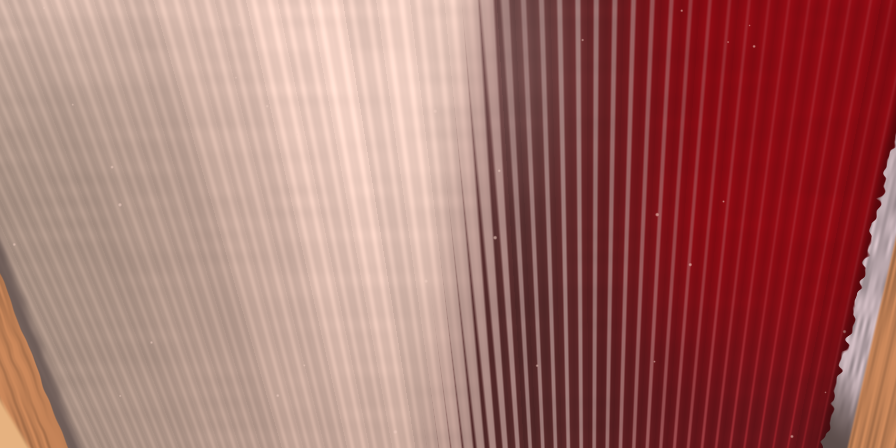
A WebGL 2 fragment shader for this texture:

```glsl
#version 300 es
precision highp float;
uniform vec2 u_resolution;
out vec4 fragColor;

const vec2 VANISH = vec2(1.315, -2.39);
const float RIBS = 79.0;
const float STRETCH = 0.27;

const vec3 PEARL = vec3(0.94, 0.81, 0.76);
const vec3 BEIGE = vec3(0.74, 0.62, 0.57);
const vec3 TAUPE = vec3(0.64, 0.55, 0.50);
const vec3 UMBER = vec3(0.33, 0.16, 0.16);
const vec3 CRIMSON = vec3(0.53, 0.04, 0.07);
const vec3 MAROON = vec3(0.39, 0.08, 0.10);
const vec3 STEEL = vec3(0.62, 0.48, 0.47);
const vec3 ROSE = vec3(0.60, 0.13, 0.16);
const vec3 WOOD = vec3(0.72, 0.48, 0.32);
const vec3 CREAM = vec3(0.90, 0.70, 0.50);
const vec3 PAINT = vec3(0.78, 0.70, 0.72);
const vec3 SHADOW = vec3(0.36, 0.30, 0.29);

float hash(vec2 p) {
    p = fract(p * vec2(0.1031, 0.1137));
    p += dot(p, p.yx + 33.33);
    return fract((p.x + p.y) * p.x * 7.31 + p.y * 3.7);
}

float noise(vec2 p) {
    vec2 i = floor(p), f = fract(p);
    f = f * f * (3.0 - 2.0 * f);
    return mix(mix(hash(i), hash(i + vec2(1, 0)), f.x),
               mix(hash(i + vec2(0, 1)), hash(i + vec2(1, 1)), f.x), f.y);
}

float glow(vec2 p, vec2 centre, vec2 radius) {
    vec2 d = (p - centre) / radius;
    return exp(-dot(d, d));
}

// Rib coordinate: lines converge below, spacing widens to the right
float ribPhase(vec2 p) {
    float x = VANISH.x + (p.x - VANISH.x) * (0.5 - VANISH.y) / (p.y - VANISH.y);
    float t = 0.5 * x;
    return RIBS * t / (1.0 + STRETCH * t);
}

vec3 litSheet(vec2 p) {
    vec3 c = mix(TAUPE, BEIGE, smoothstep(0.0, 0.9, p.x));
    float shine = glow(p, vec2(0.85, 0.95), vec2(0.38, 0.5))
                + 0.7 * glow(p, vec2(0.1, 1.15), vec2(0.55, 0.35))
                + 0.4 * glow(p, vec2(0.85, 0.35), vec2(0.25, 0.4));
    return mix(c, PEARL, min(shine, 1.0));
}

vec3 darkSheet(vec2 p) {
    vec3 red = mix(MAROON, CRIMSON, smoothstep(0.0, 0.55, p.y + 0.3 * (p.x - 1.5)));
    vec3 c = mix(UMBER, red, smoothstep(1.15, 1.6, p.x));
    return mix(c, STEEL, 0.5 * glow(p, vec2(1.1, 0.9), vec2(0.17, 0.35)));
}

// Light bands narrow into thin lines as the backdrop darkens
vec3 ribbedSheet(vec2 p) {
    float phase = ribPhase(p), id = floor(phase);
    float d = abs(fract(phase) - 0.5) * 2.0;
    float turn = smoothstep(mix(0.88, 1.0, p.y), mix(1.2, 1.17, p.y), p.x);
    float thin = smoothstep(1.3, 1.8, p.x);
    float halfWidth = mix(mix(1.4, 0.28, turn), 0.12, thin);
    float soft = max(mix(0.4, 0.16, turn), 1.5 * fwidth(phase));
    float band = 1.0 - smoothstep(halfWidth - soft, halfWidth + soft, d);
    float wear = hash(vec2(id, 7.0)) - 0.5;

    vec3 lit = litSheet(p);
    lit *= 1.0 + 0.045 * cos(6.2832 * phase) * -1.0 + 0.015 * cos(12.5664 * phase) + 0.03 * wear;
    vec3 line = mix(STEEL, ROSE, smoothstep(1.25, 1.75, p.x));
    vec3 dark = darkSheet(p) * (1.0 + 0.08 * wear - 0.06 * cos(6.2832 * phase));
    vec3 bright = mix(lit, line, turn) * (1.0 + 0.05 * wear);
    return mix(dark, bright, band * mix(1.0, 0.75 + 0.3 * wear, thin));
}

// Sparse dust, one possible speck per cell
float dust(vec2 p, float cells, float aa) {
    vec2 g = p * cells, id = floor(g);
    vec2 at = 0.2 + 0.6 * vec2(hash(id + 3.0), hash(id + 19.0));
    float r = 0.0025 * hash(id + 41.0) + 0.001;
    float dist = length(fract(g) - at) / cells;
    return step(0.9, hash(id + 61.0)) * (1.0 - smoothstep(r - aa, r + aa, dist));
}

vec3 wood(vec2 p, float across) {
    float grain = noise(vec2(across * 160.0, p.y * 5.0));
    return WOOD * (0.85 + 0.3 * grain);
}

void main() {
    vec2 p = gl_FragCoord.xy / u_resolution.y;
    p.x *= 2.0 * u_resolution.y / u_resolution.x;
    float aa = 1.0 / u_resolution.y;

    vec3 col = ribbedSheet(p);
    col *= 0.98 + 0.04 * noise(p * vec2(6.0, 40.0));
    col = mix(col, PEARL, 0.6 * dust(p, 14.0, aa));

    // Left frame: shaded seam, timber, pale corner
    float left = 0.17 - 0.386 * p.y - p.x + 0.006 * noise(p * 30.0);
    col = mix(col, SHADOW, 0.75 * smoothstep(-0.02, 0.008, left));
    col = mix(col, wood(p, left), smoothstep(-aa, aa, left - 0.022));
    col = mix(col, CREAM, smoothstep(-0.008, 0.008, 0.065 - 0.6 * p.y - p.x));

    // Right frame: ragged paint strip, then timber
    float right = p.x - 1.836 - 0.23 * p.y;
    float ragged = right + 0.018 * (noise(p * vec2(40.0, 70.0)) - 0.5);
    vec3 paint = PAINT * (0.75 + 0.35 * noise(vec2(right * 130.0, p.y * 22.0)));
    paint = mix(SHADOW, paint, smoothstep(0.02, 0.2, p.y + 0.6 * right));
    col *= 1.0 - 0.3 * smoothstep(-0.03, 0.0, right);
    col = mix(col, paint, smoothstep(-aa, aa, ragged));
    col = mix(col, wood(p, right), smoothstep(-0.004, 0.004, right - 0.056));

    fragColor = vec4(clamp(col, 0.0, 1.0), 1.0);
}
```
